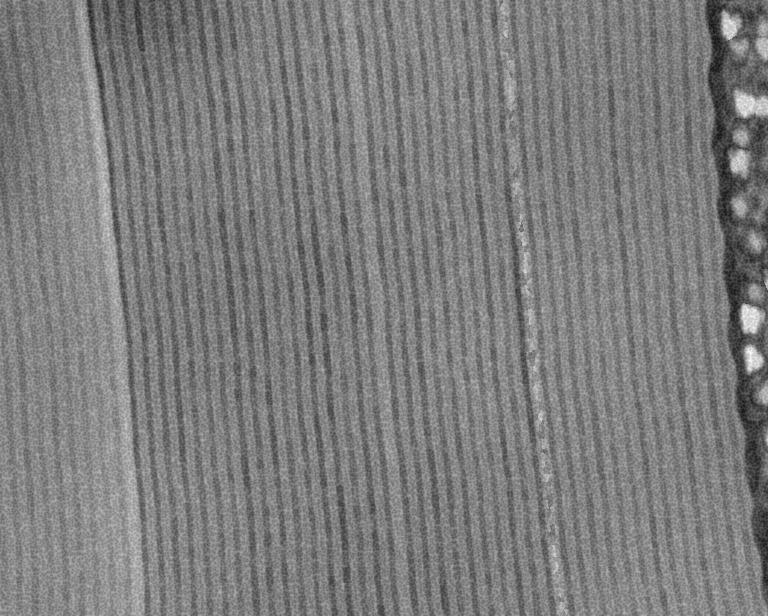
Write a Shadertoy shader that draws this texture.

```glsl
// Grey aerial view of a ploughed field: some fifty slanted, gently bent crop rows in
// four swaths, two wheel tracks and a dark verge with pale shrubs on the right.
// Rows are repeated with fract in bent coordinates; cellular noise gives the wear.

const float SWATH_EDGE[5] = float[5](-0.102, 0.130, 0.564, 0.816, 1.147);
const float SWATH_ROWS[4] = float[4](9.0, 17.0, 10.0, 13.0);
const float SWATH_DEPTH[4] = float[4](0.085, 0.165, 0.150, 0.125);
const float SWATH_GAP = 0.003;      // bare soil at both sides of a swath
const float ROW_HALF_WIDTH = 0.20;  // as a share of the row pitch
const float EDGE_SOFTNESS = 0.10;
const float SOIL = 0.550;
const float TRACK_PALE = 0.14;
const float VERGE = 0.40;
const float VERGE_DITCH = 0.22;
const float SHRUB = 0.86;
const vec2 SHRUB_CELL = vec2(0.055, 0.062);
const float GRAIN_SCALE = 210.0;
const float GRAIN_AMOUNT = 0.20;
const float BLOTCH_AMOUNT = 0.07;

vec2 hash2(vec2 p) {
    vec3 q = fract(p.xyx * vec3(0.1031, 0.1030, 0.0973));
    q += dot(q, q.yzx + 33.33);
    return fract((q.xx + q.yz) * q.zy);
}

// Nearest jittered point: x = distance, y = random value of its cell
vec2 cellular(vec2 p, float jitter) {
    vec2 cell = floor(p);
    vec2 nearest = vec2(9.0, 0.0);
    for (int j = -1; j <= 1; j++)
    for (int i = -1; i <= 1; i++) {
        vec2 id = cell + vec2(i, j);
        vec2 rnd = hash2(id + 57.0);
        float d = length(id + 0.5 + jitter * (rnd - 0.5) - p);
        if (d < nearest.x) nearest = vec2(d, fract(rnd.x * 7.3 + rnd.y * 3.1));
    }
    return nearest;
}

float band(float x, float centre, float width) {
    float d = (x - centre) / width;
    return exp(-d * d);
}

// Distance across the rows, with their slant and bend removed
float acrossRows(float x, float down) {
    float k = (x - 0.13) / 1.02;
    float drift = mix(0.145, 0.04, k) * down + mix(-0.05, 0.06, k) * down * down;
    return x - drift + 0.0012 * sin(down * 19.0 + x * 3.0) + 0.0006 * sin(down * 47.0 - x * 9.0);
}

// Darkening by the planted rows, broken into uneven dashes
float cropRows(float s, float down, float pixel) {
    int k = 0;
    for (int i = 1; i < 4; i++) if (s > SWATH_EDGE[i]) k = i;
    float left = SWATH_EDGE[k] + SWATH_GAP;
    float pitch = (SWATH_EDGE[k + 1] - SWATH_GAP - left) / SWATH_ROWS[k];
    float u = (s - left) / pitch;
    float row = clamp(floor(u), 0.0, SWATH_ROWS[k] - 1.0);
    float d = abs(u - row - 0.5);
    vec2 rnd = hash2(vec2(row, float(k) * 31.0 + 5.0));
    float dash = cellular(vec2(row * 5.0 + 0.5, down * 42.0 + rnd.x * 9.0), 0.8).y;
    float soft = max(EDGE_SOFTNESS, 0.7 * pixel / pitch);
    float width = ROW_HALF_WIDTH * (0.85 + 0.2 * rnd.y + 0.15 * dash);
    float stripe = 1.0 - smoothstep(width - soft, width + soft, d);
    float furrow = band(d, 0.5, 0.07);
    float strength = (0.65 + 0.4 * rnd.x) * (0.72 + 0.5 * dash);
    return SWATH_DEPTH[k] * (stripe * strength + 0.2 * furrow);
}

// Pale wheel tracks, the second one rough and beside a darker strip
float wheelTracks(float s, float down, vec2 p) {
    float fade = mix(1.0, 0.6, smoothstep(0.25, 0.6, down));
    float first = TRACK_PALE * fade * band(s, 0.130, 0.009) + 0.045 * band(s, 0.105, 0.04);
    first -= 0.12 * band(s, 0.144, 0.004) * (1.2 - down);
    float clods = cellular(p * vec2(120.0, 95.0), 1.0).y - 0.5;
    float second = band(s, 0.816, 0.007) * (0.06 + 0.30 * clods);
    second -= 0.10 * band(s, 0.800, 0.010) * band(down, 0.5, 0.18);
    return first + second + 0.04 * band(s, 0.564, 0.010);
}

// Dark ditch and rough ground with two columns of shrubs
float verge(float s, float down, vec2 p) {
    float rough = cellular(p * vec2(60.0, 34.0), 1.0).x - 0.45;
    float ground = VERGE + 0.22 * rough + 0.04 * sin(down * 31.0 + s * 40.0);
    float ditch = band(s, 1.158, 0.015) * mix(1.0, 0.6, down);
    ground = mix(ground, VERGE_DITCH, ditch);
    vec2 shrub = cellular(vec2(s - 1.162, down) / SHRUB_CELL, 0.55);
    float ragged = shrub.x + 0.30 * rough;
    float size = 0.20 + 0.16 * shrub.y;
    float crown = 1.0 - smoothstep(size - 0.15, size + 0.10, ragged);
    float shade = band(ragged, size + 0.18, 0.12);
    return mix(ground - 0.08 * shade, SHRUB, crown * (0.5 + 0.5 * shrub.y) * smoothstep(1.162, 1.175, s));
}

void mainImage(out vec4 fragColor, in vec2 fragCoord) {
    vec2 p = fragCoord / iResolution.y;
    float pixel = 1.0 / iResolution.y;
    float down = 1.0 - p.y;
    float s = acrossRows(p.x, down);

    // Field with slow tonal changes
    float tone = SOIL - cropRows(s, down, pixel) + wheelTracks(s, down, p);
    tone += 0.015 * sin(p.x * 7.0 + p.y * 4.0) + 0.012 * sin(p.y * 11.0 - p.x * 5.0 + 1.0);
    tone -= 0.11 * band(p.x, 0.23, 0.13) * band(down, 0.0, 0.11);
    tone -= 0.09 * band(p.x, 0.0, 0.06) * band(down, 0.2, 0.2);

    // Verge, then blotches and fine grain over everything
    float outside = smoothstep(-0.004, 0.004, s - SWATH_EDGE[4] + 0.004 * sin(down * 60.0));
    tone = mix(tone, verge(s, down, p), outside);
    tone += BLOTCH_AMOUNT * (cellular(vec2(s * 75.0, down * 48.0), 1.0).x - 0.45);
    tone += GRAIN_AMOUNT * (cellular(p * GRAIN_SCALE, 1.0).x - 0.45);
    fragColor = vec4(vec3(clamp(tone, 0.0, 1.0)), 1.0);
}
```
